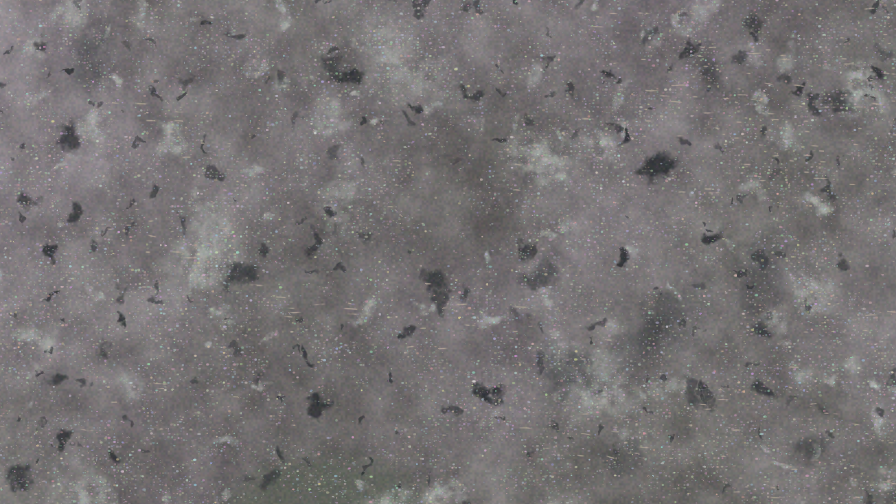
Give the GLSL for this texture, as a WebGL 2 fragment shader.

```glsl
#version 300 es
precision highp float;
// Worn grey stone under a lens: a cloudy violet-to-olive ground, ragged soft
// dark inclusions, pale crystalline patches, dense tinted glints and faint
// level scratches. Built from value noise and jittered cell scatters.

uniform vec2 u_resolution;
out vec4 outColor;

// Lengths are fractions of the canvas height.
const vec3 VIOLET_GREY = vec3(0.492, 0.468, 0.486);
const vec3 OLIVE_GREY = vec3(0.420, 0.412, 0.404);
const vec3 INCLUSION = vec3(0.195, 0.205, 0.220);
const vec3 CRYSTAL = vec3(0.690, 0.710, 0.690);
const vec3 BLUR_GREEN = vec3(0.375, 0.390, 0.360);
const vec3 SCRATCH = vec3(0.700, 0.650, 0.590);
const vec2 BLUR_CENTER = vec2(0.64, -0.04);
const vec2 BLUR_SIZE = vec2(0.24, 0.15);
const float CLOUD_AMOUNT = 0.15;
const float MOTTLE_AMOUNT = 0.17;
const float GLINT_CELL = 0.0085;
const float GLINT_CHANCE = 0.17;
const vec2 SCRATCH_CELL = vec2(0.060, 0.010);
const float SCRATCH_CHANCE = 0.34;
const float GRAIN_SCALE = 230.0;
const float GRAIN_AMOUNT = 0.075;

// Integer hash: three values in 0..1 for a lattice cell and a seed.
vec3 hash3(vec2 cell, int seed) {
    uvec3 v = uvec3(ivec3(ivec2(cell), seed)) * 1664525u + 1013904223u;
    v.x += v.y * v.z; v.y += v.z * v.x; v.z += v.x * v.y;
    v ^= v >> 16u;
    v.x += v.y * v.z; v.y += v.z * v.x; v.z += v.x * v.y;
    return vec3(v >> 8u) / 16777216.0;
}

vec3 noise3(vec2 p, int seed) {
    vec2 i = floor(p), f = fract(p);
    f = f * f * (3.0 - 2.0 * f);
    vec3 low = mix(hash3(i, seed), hash3(i + vec2(1, 0), seed), f.x);
    vec3 high = mix(hash3(i + vec2(0, 1), seed), hash3(i + vec2(1, 1), seed), f.x);
    return mix(low, high, f.y);
}

vec3 fbm3(vec2 p, int seed) {
    vec3 sum = vec3(0.0);
    float weight = 0.533;
    for (int k = 0; k < 4; k++) {
        sum += weight * noise3(p, seed + k);
        p = mat2(1.6, 1.2, -1.2, 1.6) * p + 3.7;
        weight *= 0.5;
    }
    return sum;
}

// Soft, stretched blobs, at most one per jittered cell; returns coverage.
float scatter(vec2 p, float cell, float chance, vec2 radii, float softness, int seed) {
    vec2 home = floor(p / cell);
    float cover = 0.0;
    for (int y = -1; y <= 1; y++)
    for (int x = -1; x <= 1; x++) {
        vec2 id = home + vec2(x, y);
        vec3 place = hash3(id, seed), form = hash3(id, seed + 1);
        if (place.z > chance) continue;
        vec2 q = p - (id + place.xy) * cell;
        float angle = 3.14159 * form.x;
        q = mat2(cos(angle), -sin(angle), sin(angle), cos(angle)) * q;
        q.x /= mix(1.0, 1.9, form.y);
        float r = mix(radii.x, radii.y, form.z * form.z);
        float blob = 1.0 - smoothstep(1.0 - softness, 1.0 + softness, length(q) / r);
        cover = max(cover, blob * mix(0.55, 1.0, fract(form.y * 7.0)));
    }
    return cover;
}

// Tiny bright points: tint in rgb, coverage in a.
vec4 glints(vec2 p, float cell, float chance, float px, int seed) {
    vec2 id = floor(p / cell);
    vec3 place = hash3(id, seed), form = hash3(id, seed + 1);
    float r = mix(0.0008, 0.0024, form.x * form.x);
    vec2 q = p - (id + 0.25 + 0.5 * place.xy) * cell;
    q.x *= mix(0.6, 1.0, form.z);
    float dotCover = 1.0 - smoothstep(r - 0.7 * px, r + 0.7 * px, length(q));
    vec3 tint = mix(vec3(0.72), 0.42 + 0.55 * hash3(id, seed + 2), 0.55);
    return vec4(tint, dotCover * step(place.z, chance) * mix(0.25, 1.0, form.y));
}

// Short, nearly level bright strokes in offset rows.
float scratches(vec2 p, float chance, float px) {
    p.y += 0.04 * p.x + 0.004 * noise3(p * 45.0, 72).x;
    float row = floor(p.y / SCRATCH_CELL.y);
    p.x += SCRATCH_CELL.x * hash3(vec2(row, 0.0), 70).x;
    vec2 id = vec2(floor(p.x / SCRATCH_CELL.x), row);
    vec3 form = hash3(id, 71);
    vec2 q = abs(p - (id + vec2(0.5, 0.3 + 0.4 * form.y)) * SCRATCH_CELL);
    float halfLength = mix(0.003, 0.020, form.z * form.z);
    float along = 1.0 - smoothstep(halfLength * 0.4, halfLength + px, q.x);
    float across = 1.0 - smoothstep(0.0, 0.0006 + px, q.y);
    float broken = smoothstep(0.25, 0.65, noise3(p * vec2(120.0, 60.0), 73).x);
    return along * across * broken * step(form.x, chance);
}

void main() {
    float px = 1.0 / u_resolution.y;
    vec2 p = gl_FragCoord.xy * px;
    vec3 cloud = fbm3(p * 3.2, 10), mottle = fbm3(p * 20.0, 20);

    // Cloudy ground, violet at upper left and olive at lower right
    float warmth = 0.50 + 0.25 * (p.x - 0.9) - 0.5 * (p.y - 0.5) + 1.5 * (cloud.x - 0.5);
    vec3 color = mix(VIOLET_GREY, OLIVE_GREY, clamp(warmth, 0.0, 1.0));
    color += CLOUD_AMOUNT * (cloud.y - 0.5) + MOTTLE_AMOUNT * (mottle.x - 0.5);

    // Out-of-focus round shadow at the lower edge
    float rim = length((p - BLUR_CENTER) / BLUR_SIZE) + 0.4 * (cloud.z - 0.5);
    color = mix(color, BLUR_GREEN, 0.85 * (1.0 - smoothstep(0.7, 1.1, rim)));

    // Pale crystalline patches
    vec2 ragged = p + 0.08 * (mottle.yz - 0.5);
    float pale = scatter(ragged, 0.20, 0.50, vec2(0.018, 0.062), 0.75, 30);
    pale = max(pale, scatter(ragged, 0.085, 0.32, vec2(0.007, 0.020), 0.6, 33));
    float frost = smoothstep(0.15, 0.85, fbm3(p * 60.0, 36).x);
    color = mix(color, CRYSTAL, pale * mix(0.05, 0.85, frost));

    // Dark inclusions: broad smudges, then ragged grains and flecks
    vec2 torn = p + 0.058 * (fbm3(p * 34.0, 40).xy - 0.5);
    float dark = 0.68 * scatter(torn, 0.30, 0.46, vec2(0.022, 0.052), 0.8, 44);
    dark = max(dark, scatter(torn, 0.115, 0.54, vec2(0.007, 0.020), 0.5, 46));
    dark = max(dark, 0.75 * scatter(torn, 0.070, 0.36, vec2(0.004, 0.010), 0.55, 48));
    color = mix(color, INCLUSION, 0.92 * dark);

    // Surface sparkle in two sizes of cell, denser over pale patches
    float density = GLINT_CHANCE * (0.25 + 1.7 * smoothstep(0.35, 0.65, mottle.y)) + 0.40 * pale;
    vec4 coarse = glints(p, GLINT_CELL, density, px, 60);
    vec4 fine = glints(p + 0.37, 0.7 * GLINT_CELL, density, px, 64);
    color = mix(color, fine.rgb, 0.5 * fine.a);
    color = mix(color, coarse.rgb, 0.85 * coarse.a);

    // Scratches and fine coloured grain
    float worn = smoothstep(0.46, 0.70, fbm3(p * vec2(3.0, 6.0), 80).x + 0.10 * (p.x - 0.9));
    color = mix(color, SCRATCH, 0.75 * scratches(p, SCRATCH_CHANCE * worn, px));
    vec3 grain = noise3(p * GRAIN_SCALE, 90) - 0.5;
    color += GRAIN_AMOUNT * mix(vec3(grain.x), grain, 0.45);

    outColor = vec4(clamp(color, 0.0, 1.0), 1.0);
}
```
